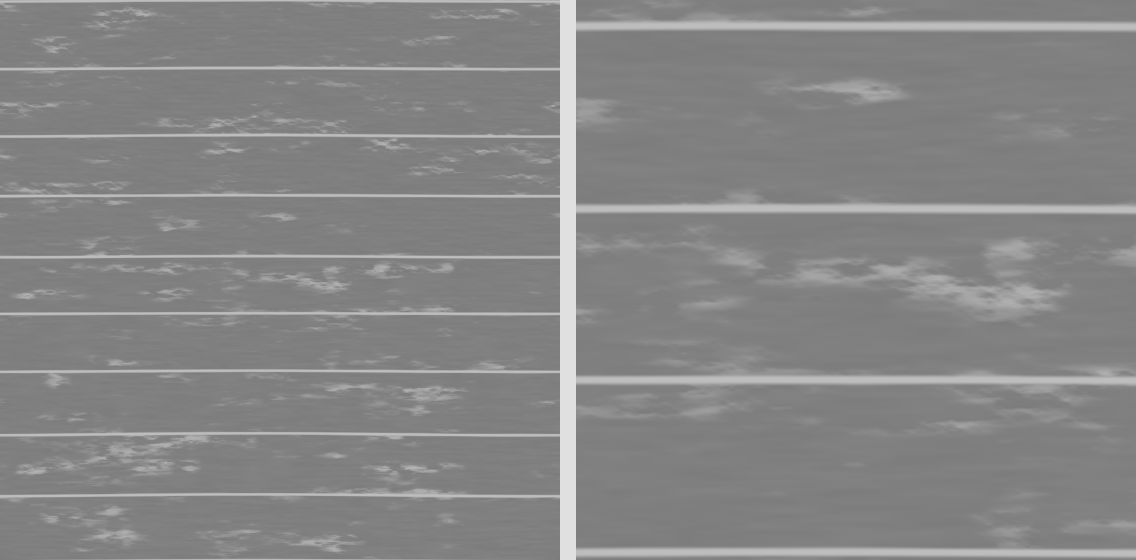
Left, the full canvas; right, a detail of the centre.
This texture map is drawn by a three.js fragment shader. Its source:

```glsl
// Nine worn horizontal wood planks in grey, split by soft pale seams.
varying vec2 vUv;

float hash(vec2 p) {
  return fract(sin(dot(p, vec2(127.1, 311.7))) * 43758.5453);
}

// Value noise that wraps across after "period" cells
float noise(vec2 p, float period) {
  vec2 cell = floor(p), f = fract(p);
  f = f * f * (3.0 - 2.0 * f);
  float left = mod(cell.x, period), right = mod(cell.x + 1.0, period);
  return mix(
    mix(hash(vec2(left, cell.y)), hash(vec2(right, cell.y)), f.x),
    mix(hash(vec2(left, cell.y + 1.0)), hash(vec2(right, cell.y + 1.0)), f.x),
    f.y);
}

float fbm(vec2 p, float period) {
  float sum = 0.0, amplitude = 0.533;
  for (int i = 0; i < 4; i++) {
    sum += amplitude * noise(p, period);
    p = p * 2.0 + vec2(0.0, 19.3);
    period *= 2.0;
    amplitude *= 0.5;
  }
  return sum;
}

void main() {
  // Height of the seam under each plank
  mat3 seams = mat3(-0.0015, 0.1155, 0.2245, 0.3370, 0.4400, 0.5415, 0.6505, 0.7575, 0.8775);
  float plank = 8.0, seamDistance = 1.0, above = 1.0;

  // Nearest seam and plank number; every seam bows a little
  for (int c = 0; c < 3; c++) {
    for (int r = 0; r < 3; r++) {
      float id = float(c * 3 + r);
      float bow = mix(0.0006, 0.002, hash(vec2(id, 4.0)));
      float d = vUv.y - seams[c][r] - bow * sin(6.28318 * (vUv.x - 0.2));
      d -= floor(d + 0.5);
      seamDistance = min(seamDistance, abs(d));
      if (d >= 0.0 && d < above) {
        above = d;
        plank = id;
      }
    }
  }

  // Fine wavy grain
  vec2 p = vec2(vUv.x, vUv.y + plank * 3.0);
  p.y += 0.006 * noise(p * vec2(6.0, 14.0), 6.0);
  float grain = noise(p * vec2(22.0, 210.0), 22.0) - 0.5;
  grain += 0.6 * (noise(p * vec2(70.0, 400.0), 70.0) - 0.5);

  // Stretched patches of wear, broken into flecks and heavier along seams
  float amount = mix(-0.04, 0.03, hash(vec2(plank, 9.0)));
  float edge = 0.12 * exp(-above * 180.0) * noise(p * vec2(9.0, 2.0), 9.0);
  float patches = smoothstep(0.5, 0.78, fbm(p * vec2(10.0, 42.0), 10.0) + amount + edge);
  float flecks = smoothstep(0.3, 0.68, fbm(p * vec2(44.0, 150.0) + vec2(0.0, 71.0), 44.0));
  float wear = patches * flecks;

  // Soft seam with a slightly uneven width
  float halfWidth = 0.0035 + 0.001 * noise(vec2(vUv.x * 16.0, plank), 16.0);
  float seam = 1.0 - smoothstep(0.0008, halfWidth, seamDistance);

  float grey = 0.5 + 0.02 * grain + 0.19 * wear;
  grey = mix(grey, 0.74, seam);
  gl_FragColor = vec4(vec3(grey), 1.0);
}
```
